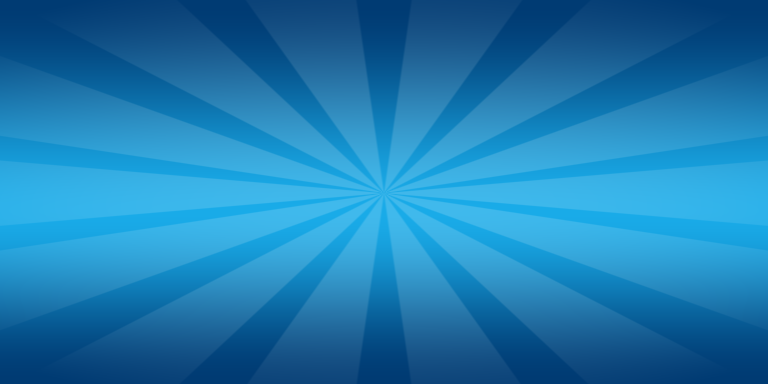
Write a Shadertoy shader that draws this background.

```glsl
#define CENTER vec2(0.5, 0.497)
#define RAY_STRETCH vec2(1.1, 1.0)
#define RAY_STEP 26.0
#define GLOW_RADIUS vec2(0.72, 0.60)
#define GLOW_STRENGTH 0.17
#define HORIZON 0.45
#define SKY_COLOR vec3(0.10, 0.67, 0.91)
#define DEEP_COLOR vec3(0.0, 0.23, 0.45)

// Half widths in degrees, from the vertical ray to the flattest one
const float RAY_HALF_WIDTH[4] = float[4](4.5, 4.5, 5.0, 3.2);

// Bright band at the horizon, darkening towards top and bottom
vec3 skyGradient(float y) {
    float span = y > HORIZON ? 1.0 - HORIZON : HORIZON;
    float depth = abs(y - HORIZON) / span;
    return mix(SKY_COLOR, DEEP_COLOR, smoothstep(0.0, 1.0, depth));
}

// Coverage of the dark rays, mirrored into all four quadrants
float darkRays(vec2 offset) {
    vec2 q = abs(offset) * RAY_STRETCH;
    float angle = degrees(atan(q.x, max(q.y, 1e-5)));
    float index = min(floor(angle / RAY_STEP + 0.5), 3.0);
    float edge = abs(angle - index * RAY_STEP) - RAY_HALF_WIDTH[int(index)];
    float distanceToEdge = radians(edge) * length(q);
    float pixel = 0.8 / iResolution.y;
    return 1.0 - smoothstep(-pixel, pixel, distanceToEdge);
}

void mainImage(out vec4 fragColor, in vec2 fragCoord) {
    vec2 uv = fragCoord / iResolution.xy;
    vec2 offset = uv - CENTER;
    vec3 color = skyGradient(uv.y);

    // Pale rays fade out towards the corners
    vec2 g = offset / GLOW_RADIUS;
    float glow = GLOW_STRENGTH * max(1.0 - dot(g, g), 0.0);
    color = mix(color, vec3(1.0), glow * (1.0 - darkRays(offset)));

    fragColor = vec4(color, 1.0);
}
```
